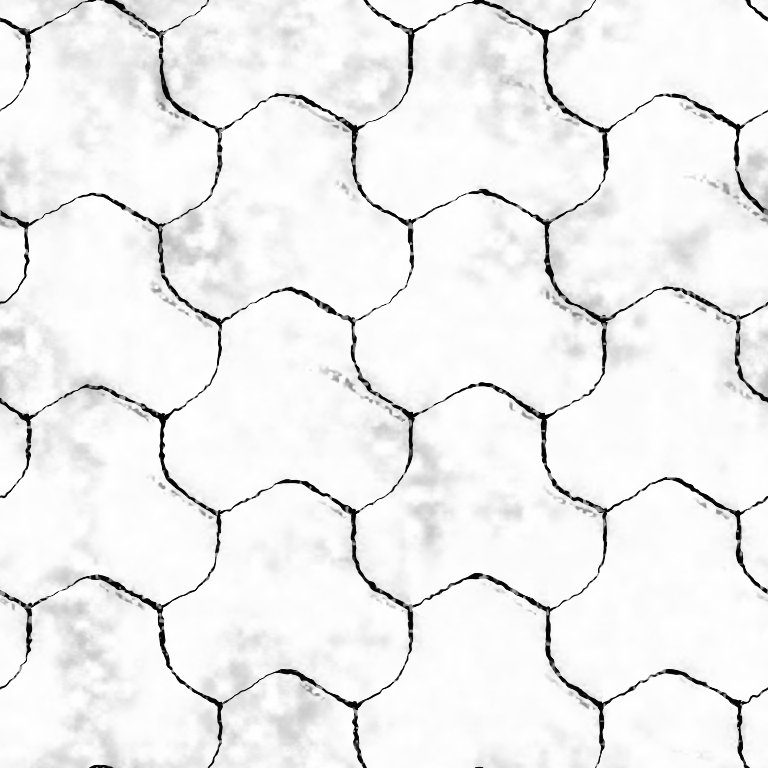
Write a Shadertoy shader that draws this pattern.

```glsl
// Interlocking three-lobed paving on pale stone, with inky, broken joints.
// Mirror and glide folds reduce the joints to two rounded 120 degree bends;
// periodic value noise roughens the ink and smudges the stone.

const float ROWS = 4.0;         // tiles down; column pairs across are half as many
const float COLUMN_SHIFT = 0.495;
const vec3 STONE = vec3(0.995);
const vec3 INK = vec3(0.025);

float hash(vec2 p) {
    return fract(sin(dot(p, vec2(127.1, 311.7))) * 43758.5453);
}

// Value noise that wraps after freq cells, with uv spanning one canvas.
float noise(vec2 uv, float freq, float seed) {
    vec2 p = uv * freq;
    vec2 i = floor(p), f = fract(p);
    f = f * f * (3.0 - 2.0 * f);
    vec2 a = mod(i, freq), b = mod(i + 1.0, freq);
    return mix(mix(hash(a + seed), hash(vec2(b.x, a.y) + seed), f.x),
               mix(hash(vec2(a.x, b.y) + seed), hash(b + seed), f.x), f.y);
}

float fbm(vec2 uv, float freq, float seed) {
    float sum = 0.0, amp = 0.5;
    for (int i = 0; i < 4; i++) {
        sum += amp * noise(uv, freq, seed + float(i) * 17.0);
        freq *= 2.0;
        amp *= 0.5;
    }
    return sum / 0.9375;
}

// Rounded 120 degree bend whose sharp corner is at the origin, pointing along axis.
// Returns distance, depth below the line, slope (positive falls right), position on arm.
vec4 bend(vec2 p, vec2 axis, float radius, float arm) {
    const vec2 DIR = vec2(0.866025, -0.5), NORMAL = vec2(0.5, 0.866025);
    vec2 perp = vec2(axis.y, -axis.x);
    vec2 q = vec2(dot(p, perp), dot(p, axis) + radius / NORMAL.y);
    float mirror = q.x < 0.0 ? -1.0 : 1.0;
    q.x = abs(q.x);
    float straight = arm - radius * 0.57735;
    float u = dot(q, DIR);
    bool onArc = u < 0.0;
    float side = (onArc ? length(q) : dot(q, NORMAL)) - radius;
    vec2 n = onArc ? q / max(length(q), 1e-4) : NORMAL;
    n = n.x * mirror * perp + n.y * axis;
    float dist = length(vec2(max(u - straight, 0.0), side));
    return vec4(dist, side * n.y, -n.x * n.y, u / straight);
}

vec4 nearer(vec4 a, vec4 b) {
    return a.x < b.x ? a : b;
}

float wrapRow(float y) {
    return y - floor(y + 0.5);
}

// Nearest joint; y points down and one tile is one unit high.
vec4 joints(vec2 p) {
    float x = mod(p.x + 1.0, 2.0) - 1.0;
    float flip = x < 0.0 ? -1.0 : 1.0;
    vec2 q = vec2(abs(x), p.y);
    vec4 best = vec4(9.0);
    for (int i = 0; i < 2; i++) {
        vec4 crown = bend(vec2(q.x, wrapRow(q.y + 0.026)), vec2(0.0, -1.0), 0.18, 0.404);
        vec4 flank = bend(vec2(q.x - 0.35, wrapRow(q.y - 0.503)),
                          vec2(-0.866025, 0.5), 0.27, 0.337);
        vec4 joint = nearer(crown, flank);
        joint.z *= flip;
        best = nearer(best, joint);
        q = vec2(1.0 - q.x, q.y - 0.5);   // glide to the neighbouring column
        flip = -flip;
    }
    return best;
}

void mainImage(out vec4 fragColor, in vec2 fragCoord) {
    vec2 uv = fragCoord / iResolution.xy;
    float aa = ROWS / iResolution.y;

    // Hand-cut wobble: slow drift plus a fine ragged edge
    vec2 drift = vec2(noise(uv, 14.0, 3.0), noise(uv, 14.0, 8.0)) - 0.5;
    vec2 ragged = vec2(noise(uv, 150.0, 21.0), noise(uv, 150.0, 34.0)) - 0.5;
    vec2 p = vec2(uv.x, 1.0 - uv.y) * ROWS - vec2(COLUMN_SHIFT, 0.0);
    vec4 joint = joints(p + drift * 0.03 + ragged * 0.014);

    // Joint ink: heavy where it falls to the right, thin where it rises
    float heavy = smoothstep(-0.4, 0.0, joint.z);
    float corner = smoothstep(0.7, 1.0, joint.w);
    float pressure = mix(0.6, 1.3, noise(uv, 40.0, 55.0));
    float width = (mix(0.0045, 0.0105, heavy) + 0.004 * corner) * pressure;
    float ink = 1.0 - smoothstep(width - 0.6 * aa, width + 0.6 * aa, joint.x);
    float grain = noise(uv, 230.0, 71.0);
    ink *= mix(0.4, 1.0, smoothstep(0.12, 0.45, grain));

    // Broken grey echo and dust under the heavy joints
    float patches = smoothstep(0.4, 0.7, noise(uv, 22.0, 90.0));
    float falling = smoothstep(0.05, 0.35, joint.z);
    float echo = 1.0 - smoothstep(0.004, 0.014, abs(joint.y - 0.033));
    echo *= falling * patches * smoothstep(0.25, 0.75, grain) * 0.4;
    float dust = exp(-joint.x * 28.0) * heavy * patches * grain * 0.22;

    // Faint mottled smudges on the stone
    float cloud = smoothstep(0.46, 0.8, fbm(uv, 9.0, 120.0));
    float mottle = smoothstep(0.25, 0.8, fbm(uv, 48.0, 150.0));
    float smudge = cloud * mottle * 0.22 + mottle * 0.012;

    vec3 color = STONE * (1.0 - smudge) * (1.0 - dust) * (1.0 - echo);
    fragColor = vec4(mix(color, INK, ink), 1.0);
}
```
